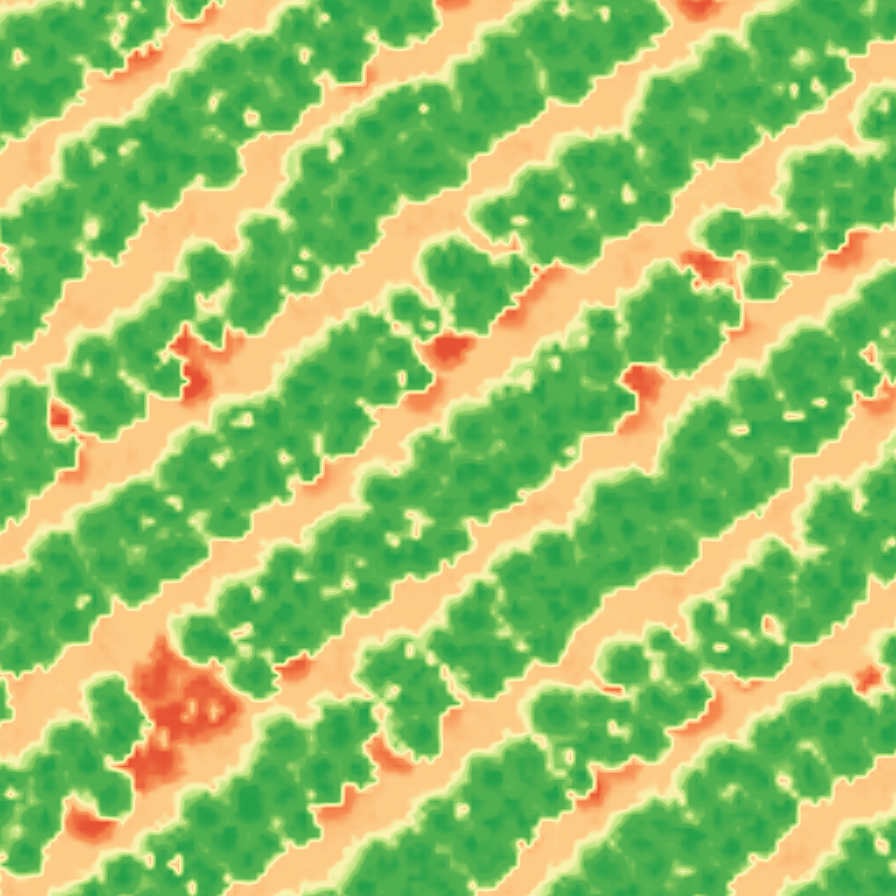
Write a WebGL 1 fragment shader that draws this texture.

```glsl
precision highp float;
// Vegetation heat map: diagonal rows of green tree crowns over warm bare soil.

uniform vec2 u_resolution;

float hash(vec2 p) {
  return fract(sin(dot(p, vec2(12.99, 78.23))) * 4375.85);
}

// Colour scale from stressed red through soil and pale yellow to dense green.
vec3 vigourColour(float v) {
  vec3 c = mix(vec3(0.90, 0.32, 0.20), vec3(0.96, 0.54, 0.31), smoothstep(0.0, 0.15, v));
  c = mix(c, vec3(0.99, 0.80, 0.53), smoothstep(0.15, 0.35, v));
  c = mix(c, vec3(0.97, 0.95, 0.68), smoothstep(0.37, 0.50, v));
  c = mix(c, vec3(0.76, 0.90, 0.52), smoothstep(0.53, 0.65, v));
  c = mix(c, vec3(0.53, 0.79, 0.38), smoothstep(0.66, 0.77, v));
  c = mix(c, vec3(0.31, 0.69, 0.31), smoothstep(0.77, 0.88, v));
  return mix(c, vec3(0.15, 0.63, 0.29), smoothstep(0.90, 1.0, v));
}

// Plant vigour at a point, 0 to 1.
float vigour(vec2 uv) {
  float fine = hash(floor(uv * 128.0) + 5.0);
  float coarse = hash(floor(uv * 64.0));
  float grain = 0.5 * (fine + coarse);

  // Axes along and across the rows; each row takes four cells, one left bare.
  vec2 p = vec2(0.8 * uv.x + 0.6 * uv.y, 0.8 * uv.y - 0.6 * uv.x) * 24.75;
  p.y += 0.14 * sin(p.x * 0.42 + p.y * 0.3) - 0.56;
  p += 0.22 * (vec2(coarse, fine) - 0.5);
  vec2 base = floor(p + 0.5);

  float crown = 9.0;
  float halo = 9.0;
  float hole = 9.0;
  float stress = 0.0;
  for (int j = -1; j <= 1; j++) {
    for (int i = -1; i <= 1; i++) {
      vec2 cell = base + vec2(float(i), float(j));
      float lane = mod(cell.y + 0.5, 4.0) - 0.5;
      if (lane < 2.5) {
        float row = floor((cell.y + 0.5) / 4.0);
        float sparse = 0.25 + 0.25 * sin(cell.x * 0.3 + row * 2.0);
        float thin = smoothstep(0.65, 1.12, 0.75 * hash(cell + 3.7) + sparse);
        vec2 jitter = vec2(hash(cell), hash(cell + 17.3)) - 0.5;
        vec2 centre = cell + jitter * vec2(0.7, 0.6);
        centre.y -= (lane - 1.0) * 0.22;
        vec2 d = p - centre;
        float radius = mix(0.70, 0.42, thin) + 0.12 * (hash(cell + 8.1) - 0.5);
        if (thin < 0.93) {
          crown = min(crown, length(d) / radius);
          halo = min(halo, length(d - vec2(-0.08, 0.26)) / (radius * 1.12));
        }
        // Small openings in the canopy, and reddened ground by weak trees.
        if (hash(cell + 41.9) > 0.82) {
          hole = min(hole, length(d - jitter.yx * 1.2));
        }
        float scar = 1.0 - smoothstep(0.35, 0.85, length(d + vec2(0.0, 0.25)));
        stress = max(stress, thin * thin * scar);
      }
    }
  }

  // Soil with mild streaks, then the lit fringe, then the crowns.
  float soil = 0.34 + 0.03 * sin(p.x * 1.7 + 2.0 * sin(p.y)) + 0.08 * (grain - 0.5);
  soil -= 0.32 * stress;
  float fringe = 0.79 - 0.28 * halo + 0.22 * (grain - 0.5);
  float edge = halo + 0.3 * (grain - 0.5);
  float value = mix(soil, fringe, 1.0 - smoothstep(0.85, 1.15, edge));
  float leaf = 1.0 - 0.23 * crown * crown - 0.10 * (grain - 0.3);
  value = mix(value, leaf, 1.0 - smoothstep(0.88, 1.03, crown));
  return mix(value, 0.36, 1.0 - smoothstep(0.06, 0.28, hole));
}

void main() {
  // Coarse 128-cell raster, blended smoothly between its samples.
  vec2 g = gl_FragCoord.xy / u_resolution * 128.0 - 0.5;
  vec2 f = fract(g);
  vec2 a = (floor(g) + 0.5) / 128.0;
  vec2 e = vec2(1.0 / 128.0, 0.0);
  float low = mix(vigour(a), vigour(a + e.xy), f.x);
  float high = mix(vigour(a + e.yx), vigour(a + e.xx), f.x);
  gl_FragColor = vec4(vigourColour(mix(low, high, f.y)), 1.0);
}
```
